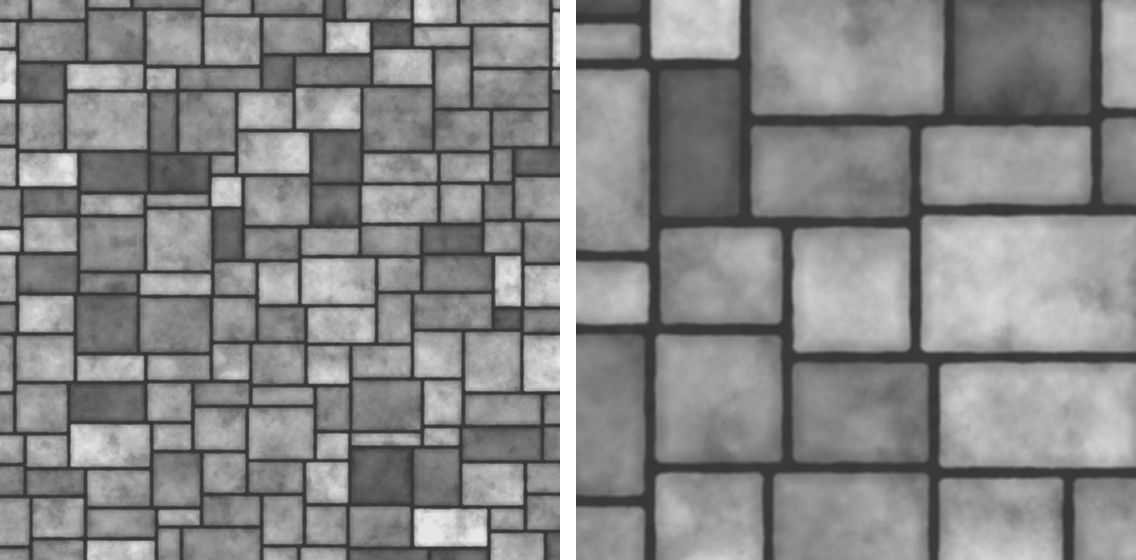
Left: the whole. Right: its middle third, enlarged.
A Shadertoy shader for this texture:

```glsl
// Grey stone paving of irregular rectangles with dark soft joints.
// Each grid cell holds one randomly placed seam, upright or level by checkerboard
// parity; the seams interlock so that every grid corner owns one slab.

const vec2 GRID = vec2(10.0, 14.0);

float hash(vec2 p) {
    return fract(sin(dot(p, vec2(127.1, 311.7))) * 43758.5453);
}

float noise(vec2 p) {
    vec2 i = floor(p), f = fract(p);
    f = f * f * (3.0 - 2.0 * f);
    return mix(mix(hash(i), hash(i + vec2(1, 0)), f.x),
               mix(hash(i + vec2(0, 1)), hash(i + vec2(1, 1)), f.x), f.y);
}

float fbm(vec2 p) {
    float sum = 0.0, amp = 0.5;
    for (int i = 0; i < 5; i++) {
        sum += amp * noise(p);
        p = mat2(1.6, 1.2, -1.2, 1.6) * p + 7.3;
        amp *= 0.56;
    }
    return sum / 1.07;
}

bool isUpright(vec2 cell) {
    return mod(cell.x + cell.y, 2.0) < 0.5;
}

// Seam position: x counts in upright cells, y in level ones
vec2 seam(vec2 cell) {
    return cell + 0.15 + 0.7 * hash(cell + 3.7);
}

// Grid corner that owns the slab under p
vec2 slabCorner(vec2 p) {
    vec2 cell = floor(p), side;
    if (isUpright(cell)) {
        side.x = step(seam(cell).x, p.x);
        side.y = step(seam(cell + vec2(2.0 * side.x - 1.0, 0)).y, p.y);
    } else {
        side.y = step(seam(cell).y, p.y);
        side.x = step(seam(cell + vec2(0, 2.0 * side.y - 1.0)).x, p.x);
    }
    return cell + side;
}

float roundedBox(vec2 p, vec2 halfSize, float radius) {
    vec2 q = abs(p) - halfSize + radius;
    return length(max(q, 0.0)) + min(max(q.x, q.y), 0.0) - radius;
}

void mainImage(out vec4 fragColor, in vec2 fragCoord) {
    vec2 uv = fragCoord / iResolution.y;

    // Slab bounds from the four seams around its corner
    vec2 corner = slabCorner(uv * GRID);
    vec2 bl = seam(corner - 1.0), tr = seam(corner);
    vec2 br = seam(corner - vec2(0, 1)), tl = seam(corner - vec2(1, 0));
    bool upright = isUpright(corner);
    vec2 low  = (upright ? vec2(bl.x, br.y) : vec2(tl.x, bl.y)) / GRID;
    vec2 high = (upright ? vec2(tr.x, tl.y) : vec2(br.x, tr.y)) / GRID;

    // Distance to the slab edge, slightly worn
    float dist = roundedBox(uv - 0.5 * (low + high), 0.5 * (high - low) - 0.0033, 0.004);
    dist += 0.0022 * (fbm(uv * 75.0) - 0.5);

    // Slab tone with clouds, stains and fine grain
    vec2 shift = 40.0 * vec2(hash(corner + 11.3), hash(corner + 27.9));
    float tone = 0.6 + 0.27 * (hash(corner + 51.1) + hash(corner + 83.5) - 1.0);
    float clouds = fbm(uv * 21.0 + shift) - 0.5;
    float stains = smoothstep(0.52, 0.8, fbm(uv * 34.0 + shift.yx));
    float grain = fbm(uv * 130.0) - 0.5;
    tone *= 1.02 + 0.6 * clouds - 0.16 * stains + 0.14 * grain;

    // Shade towards the rim, then the joint
    tone *= mix(0.84, 1.0, smoothstep(0.0, 0.011, -dist));
    float joint = 0.225 + 0.04 * grain;
    float soft = 0.0014 + 0.5 / iResolution.y;
    float grey = mix(tone, joint, smoothstep(-soft, soft, dist));

    fragColor = vec4(vec3(clamp(grey, 0.0, 0.9)), 1.0);
}
```
